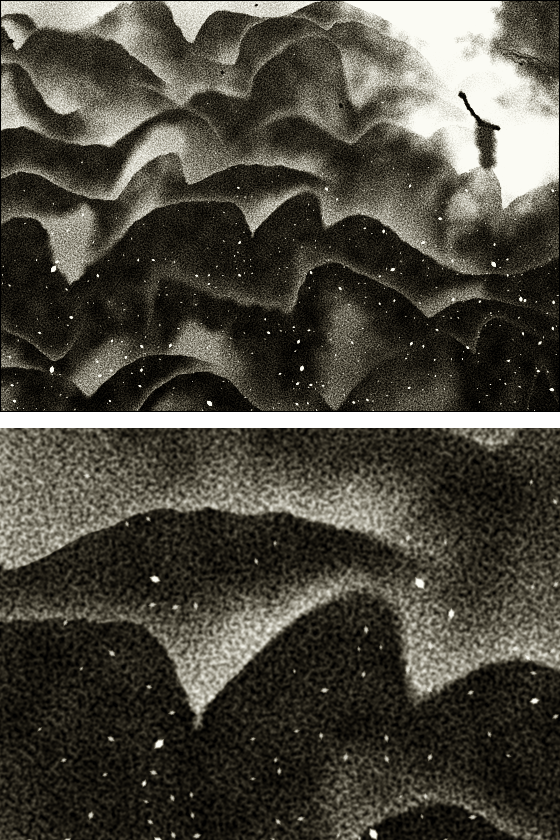
Top: the whole. Bottom: its middle third, enlarged.
Give the GLSL for this texture, as a Shadertoy shader.

```glsl
const int ROWS = 9;
const float TOP_CREST = 0.99;       // height of the farthest ridge
const float ROW_STEP = 0.098;       // spacing of far ridges
const float ROW_GROWTH = 0.004;     // extra spacing towards the viewer
const float HUMP_FREQ = 13.0;
const float HUMP_HEIGHT = 0.09;
const float WARP_AMOUNT = 0.15;     // bends and breaks the rows
const float SHARP_EDGE = 0.003;
const float SOFT_EDGE = 0.014;
const float RIM_WIDTH = 0.014;
const float GRAIN_FREQ = 250.0;
const float GRAIN_AMOUNT = 0.45;
const float FRAME_WIDTH = 0.004;
const vec2 SUN_START = vec2(1.0, 0.97);
const vec2 SUN_END = vec2(1.28, 0.66);
const vec3 WARM_GAMMA = vec3(1.0, 1.05, 1.2);
const vec3 PAPER_WHITE = vec3(0.985, 0.985, 0.955);

vec2 hash2(vec2 p) {
    vec3 q = fract(p.xyx * vec3(0.1031, 0.1030, 0.0973));
    q += dot(q, q.yzx + 33.33);
    return fract((q.xx + q.yz) * q.zy);
}

vec2 gradientAt(vec2 cell) {
    float angle = 6.2832 * hash2(cell + 57.0).x;
    return vec2(cos(angle), sin(angle));
}

float gradientNoise(vec2 p) {
    vec2 i = floor(p), f = fract(p);
    vec2 u = f * f * f * (f * (f * 6.0 - 15.0) + 10.0);
    vec2 e = vec2(0.0, 1.0);
    float low = mix(dot(gradientAt(i), f), dot(gradientAt(i + e.yx), f - e.yx), u.x);
    float high = mix(dot(gradientAt(i + e), f - e), dot(gradientAt(i + 1.0), f - 1.0), u.x);
    return mix(low, high, u.y);
}

float fbm(vec2 p) {
    float sum = 0.0, amp = 0.6;
    for (int i = 0; i < 4; i++) {
        sum += amp * gradientNoise(p);
        p = mat2(1.6, 1.2, -1.2, 1.6) * p + 7.3;
        amp *= 0.5;
    }
    return sum;
}

float segmentDist(vec2 p, vec2 a, vec2 b) {
    vec2 ab = b - a;
    return length(p - a - ab * clamp(dot(p - a, ab) / dot(ab, ab), 0.0, 1.0));
}

// Rounded humps that meet in narrow notches
float crestHeight(float x, float row) {
    float warp = 2.8 * gradientNoise(vec2(x * 2.7, row * 5.37 + 0.4));
    float s = sin(x * HUMP_FREQ * (1.0 - 0.03 * row) + row * 2.4 + warp);
    float size = HUMP_HEIGHT * (0.75 + 0.06 * row);
    size *= 1.0 + 0.9 * gradientNoise(vec2(x * 3.1 + 9.0, row * 3.71));
    float drift = 0.14 * gradientNoise(vec2(x * 2.0, row * 7.13 + 3.5));
    return TOP_CREST - ROW_STEP * row - ROW_GROWTH * row * row
        + size * (sqrt(s * s + 0.03) - 0.45) + drift;
}

// Ridges painted from far to near, each dark below its crest
float sandTone(vec2 p, float sun) {
    float lit = mix(0.46, 0.88, p.y) + 0.4 * sun + 0.35 * fbm(p * 4.0);
    lit -= 0.2 * smoothstep(0.7, 1.3, p.x) * (1.0 - smoothstep(0.3, 0.55, p.y));
    float dark = mix(0.05, 0.23, p.y) + 0.13 * fbm(p * 22.0);
    float rough = fbm(p * 9.0 + 4.0);
    float ragged = fbm(p * 26.0);
    float edge = mix(SHARP_EDGE, SOFT_EDGE, smoothstep(-0.1, 0.35, gradientNoise(p * 5.0 + 2.7)));
    vec2 q = p + WARP_AMOUNT * vec2(gradientNoise(p * 3.3 + 5.2), gradientNoise(p * 3.3 + 17.9));
    float tone = lit;
    for (int i = 0; i < ROWS; i++) {
        float row = float(i);
        float depth = crestHeight(q.x, row) - q.y + 0.014 * ragged;
        float lobe = gradientNoise(vec2(q.x * 5.5 - q.y * 1.2, row * 3.37 + 1.6));
        float fade = (0.145 + 0.014 * row) * (1.0 + 1.5 * lobe);
        float slope = smoothstep(0.3, 1.1, (depth + 0.10 * rough) / max(fade, 0.04));
        float strength = smoothstep(-0.3, -0.03, gradientNoise(vec2(q.x * 2.8, row * 4.19 + 8.5)) + 0.25 * rough);
        strength *= 1.0 - 0.85 * sun;
        float rim = strength * exp(min(depth, 0.0) / RIM_WIDTH);
        tone = mix(tone, lit * 1.08, 0.6 * rim);
        float below = smoothstep(-edge, edge, depth);
        tone = mix(tone, mix(dark, lit, slope), below * strength);
    }
    return tone;
}

// Angular chips scattered one per cell
float chips(vec2 p, float freq, float share, float radius) {
    vec2 cell = floor(p * freq);
    vec2 rnd = hash2(cell + freq), kind = hash2(cell + freq + 91.0);
    vec2 q = p - (cell + 0.25 + 0.5 * rnd) / freq;
    float angle = 6.2832 * kind.y;
    q = mat2(cos(angle), sin(angle), -sin(angle), cos(angle)) * q;
    float d = max(abs(q.x) * 0.8 + abs(q.y) * 0.9, abs(q.y) * 1.4);
    float r = radius * (0.45 + 0.55 * rnd.x);
    return step(kind.x, share) * (1.0 - smoothstep(r - 0.0015, r + 0.0015, d));
}

void mainImage(out vec4 fragColor, in vec2 fragCoord) {
    vec2 p = fragCoord / iResolution.y;
    float aspect = iResolution.x / iResolution.y;
    float glare = segmentDist(p, SUN_START, SUN_END) + 0.22 * fbm(p * 5.0) + 0.06 * fbm(p * 24.0);
    float sun = 1.0 - smoothstep(0.06, 0.27, glare);
    float tone = sandTone(p, sun);

    // Dim far corner, twig with its shadow, and fine straws
    float corner = 1.0 - smoothstep(0.04, 0.19, length((p - vec2(1.34, 0.94)) * vec2(0.8, 1.0)) + 0.2 * fbm(p * 14.0));
    tone = mix(tone, 0.27 + 0.3 * fbm(p * 20.0), 0.9 * corner);
    vec2 bent = p + 0.02 * vec2(fbm(p * 25.0), fbm(p * 25.0 + 8.0));
    float twig = min(segmentDist(bent, vec2(1.12, 0.77), vec2(1.16, 0.705)), segmentDist(bent, vec2(1.16, 0.705), vec2(1.215, 0.685)));
    tone = mix(tone, 0.05, 1.0 - smoothstep(0.003, 0.009, twig));
    float shade = segmentDist(bent, vec2(1.175, 0.69), vec2(1.185, 0.61));
    tone = mix(tone, 0.14, 0.9 * (1.0 - smoothstep(0.010, 0.030, shade)));
    for (int i = 0; i < 5; i++) {
        vec2 start = vec2(1.2, 0.84) + 0.06 * hash2(vec2(float(i), 3.0));
        float straw = segmentDist(bent, start, start + vec2(0.13, -0.03 - 0.01 * float(i)));
        tone = mix(tone, 0.16, 0.65 * (1.0 - smoothstep(0.0005, 0.003, straw)));
    }

    // Film grain, strongest in the midtones
    vec2 g = mat2(0.8, 0.6, -0.6, 0.8) * p * GRAIN_FREQ;
    float grain = gradientNoise(g) + 0.6 * gradientNoise(g * 1.37 + 31.0);
    float mid = clamp(tone, 0.0, 1.0);
    tone += GRAIN_AMOUNT * grain * (0.24 + 2.5 * mid * (1.0 - mid));
    tone = mix(tone, smoothstep(-0.02, 1.0, tone), 0.4);

    // Pale chips gather near the viewer, a few dark ones lie far off
    float near = 1.0 - smoothstep(0.2, 0.75, p.y - 0.2 * (p.x - 0.7));
    float pale = chips(p, 13.0, 0.15 * near, 0.0085);
    pale = max(pale, chips(p + 0.37, 29.0, 0.2 * near, 0.0045));
    pale = max(pale, 0.8 * chips(p + 0.71, 58.0, 0.02 + 0.17 * near, 0.0024));
    tone = mix(tone, 1.0, pale);
    tone = mix(tone, 0.04, chips(p + 0.13, 11.0, 0.09 * smoothstep(0.6, 0.8, p.y), 0.008));

    // Thin black frame
    vec2 border = min(p, vec2(aspect, 1.0) - p);
    tone *= smoothstep(0.3 * FRAME_WIDTH, FRAME_WIDTH, min(border.x, border.y));
    fragColor = vec4(PAPER_WHITE * pow(vec3(clamp(tone, 0.0, 1.0)), WARM_GAMMA), 1.0);
}
```
